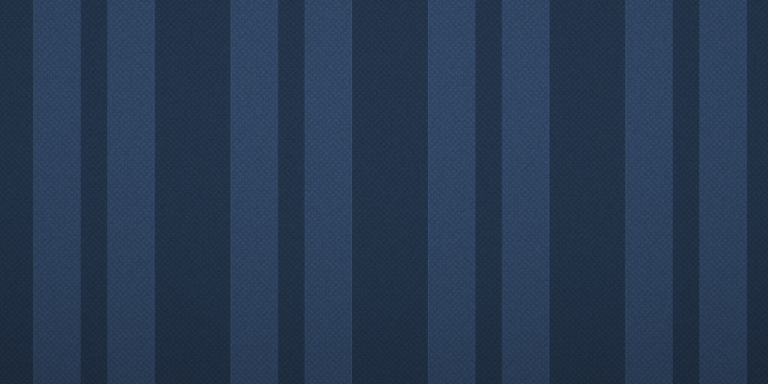
This pattern is drawn by a Shadertoy shader. Its source:

```glsl
// Navy cloth with pairs of paler vertical stripes, drawn as repeated bands
// with faint stitched borders. A fine diamond weave, thread grain and a soft
// light from the top give the flat bands the look of fabric.

// Lengths are in canvas heights.
const float PERIOD       = 0.5139;   // distance between stripe pairs
const float FIRST_STRIPE = 0.0865;   // left edge of the first pair
const float STRIPE_WIDTH = 0.1237;
const float STRIPE_GAP   = 0.0690;   // dark band inside a pair
const float STITCH_WIDTH = 0.0030;
const float STITCH_GAIN  = 0.13;
const float WEAVE_ROWS   = 64.0;     // weave diamonds per canvas height
const float WEAVE_DEPTH  = 0.065;
const float THREAD_ROWS  = 256.0;    // grain cells per canvas height
const float GRAIN_DEPTH  = 0.10;
const float LIGHT_PEAK   = 1.07;
const float LIGHT_FALL   = 0.26;
const vec2  LIGHT_CENTRE = vec2(0.5, 0.82);
const vec3  DARK_CLOTH   = vec3(0.135, 0.200, 0.283);
const vec3  PALE_CLOTH   = vec3(0.187, 0.268, 0.382);
const float TAU = 6.2831853;

float hash(vec2 cell) {
    vec3 h = fract(vec3(cell.xyx) * 0.1031);
    h += dot(h, h.yzx + 33.33);
    return fract((h.x + h.y) * h.z);
}

// Antialiased band of the given width around a centre.
float band(float x, float centre, float width, float pixel) {
    float edge = abs(x - centre) - 0.5 * width;
    return clamp(0.5 - edge / pixel, 0.0, 1.0);
}

// Diamond lattice, from -1 to 1.
float weave(vec2 p) {
    vec2 fold = abs(fract(p * WEAVE_ROWS) - 0.5);
    return cos(TAU * (fold.x + fold.y));
}

void mainImage(out vec4 fragColor, in vec2 fragCoord) {
    float pixel = 1.0 / iResolution.y;
    vec2 p = fragCoord * pixel;
    vec2 uv = fragCoord / iResolution.xy;

    // Mirror each pair about its middle, so one stripe serves for both
    float pairWidth = 2.0 * STRIPE_WIDTH + STRIPE_GAP;
    float fromMiddle = p.x - FIRST_STRIPE - 0.5 * pairWidth;
    float x = abs(mod(fromMiddle + 0.5 * PERIOD, PERIOD) - 0.5 * PERIOD);
    float stripe = band(x, 0.5 * (STRIPE_GAP + STRIPE_WIDTH), STRIPE_WIDTH, pixel);
    vec3 colour = mix(DARK_CLOTH, PALE_CLOTH, stripe);

    // Dotted stitches along the outer borders
    float stitch = band(x, 0.5 * (pairWidth - STITCH_WIDTH), STITCH_WIDTH, pixel);
    float dots = 0.6 + 0.4 * cos(TAU * p.y * WEAVE_ROWS);
    colour *= 1.0 + STITCH_GAIN * stitch * dots;

    // Weave and thread grain
    float grain = hash(floor(p * THREAD_ROWS)) - 0.5;
    colour *= 1.0 + WEAVE_DEPTH * weave(p) + GRAIN_DEPTH * grain;

    // Soft light, fading to the lower corners
    vec2 away = uv - LIGHT_CENTRE;
    colour *= LIGHT_PEAK - LIGHT_FALL * dot(away, away);

    fragColor = vec4(colour, 1.0);
}
```
